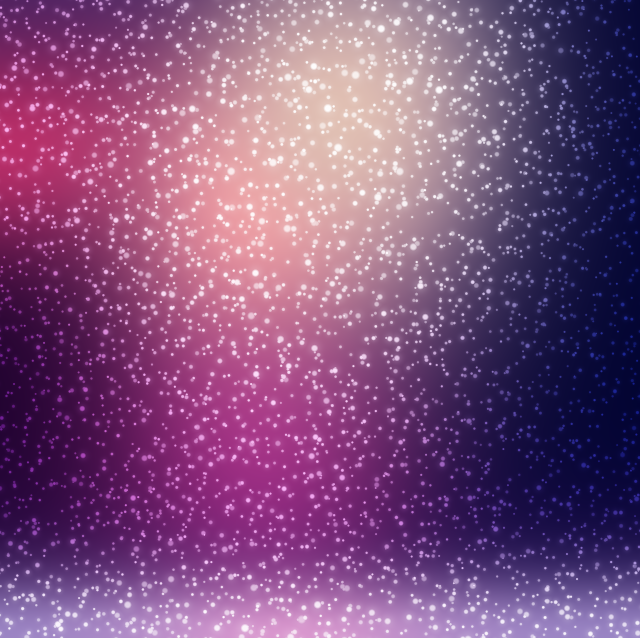
Reproduce this background procedurally as a Shadertoy shader.

```glsl
vec3 hash3(vec2 cell) {
    vec3 h = fract(cell.xyx * vec3(0.1031, 0.1030, 0.0973));
    h += dot(h, h.yxz + 33.33);
    return fract((h.xxy + h.yzz) * h.zyx);
}

// Elliptical falloff, 1 at the centre
float glow(vec2 uv, vec2 centre, vec2 radius) {
    vec2 q = (uv - centre) / radius;
    return exp(-dot(q, q));
}

vec3 backdrop(vec2 uv) {
    vec3 color = mix(vec3(0.10, 0.0, 0.17), vec3(0.0, 0.01, 0.19), smoothstep(0.3, 0.8, uv.x));

    // Indigo corner, crimson side and magenta column
    color = mix(color, vec3(0.25, 0.13, 0.38), glow(uv, vec2(0.08, 1.05), vec2(0.45, 0.3)));
    color = mix(color, vec3(0.72, 0.17, 0.40), glow(uv, vec2(0.0, 0.77), vec2(0.35, 0.17)));
    color = mix(color, vec3(0.66, 0.17, 0.52), glow(uv, vec2(0.41, 0.3), vec2(0.24, 0.45)));

    // Grey halo around the pink and cream light
    color = mix(color, vec3(0.54, 0.47, 0.60), glow(uv, vec2(0.59, 0.83), vec2(0.24, 0.37)));
    color = mix(color, vec3(0.95, 0.57, 0.62), glow(uv, vec2(0.40, 0.68), vec2(0.20, 0.22)));
    color = mix(color, vec3(0.88, 0.75, 0.70), glow(uv, vec2(0.53, 0.82), vec2(0.19, 0.21)));

    // Haze along the floor
    color = mix(color, vec3(0.25, 0.10, 0.43), 0.55 * exp(-pow(uv.y / 0.2, 2.0)));
    vec3 haze = mix(vec3(0.62, 0.54, 0.79), vec3(0.88, 0.62, 0.83), glow(uv, vec2(0.45, 0.0), vec2(0.25, 1.0)));
    return mix(color, haze, 0.95 * exp(-pow(uv.y / 0.095, 2.0)));
}

// One layer of jittered cellular dots
float sparkles(vec2 p, float cells, float radius, float seed) {
    vec2 home = floor(p * cells);
    float pixel = 1.0 / iResolution.y;
    float light = 0.0;
    for (int j = -1; j <= 1; j++) {
        for (int i = -1; i <= 1; i++) {
            vec2 cell = home + vec2(i, j);
            vec3 place = hash3(cell + seed);
            vec3 trait = hash3(cell + seed + 71.7);
            float dist = length(p - (cell + place.xy) / cells);
            float size = radius * mix(0.6, 1.15, trait.x);
            float disc = 1.0 - smoothstep(0.45 * size, size + pixel, dist);
            float halo = 0.22 * exp(-pow(dist / (1.8 * size), 2.0));
            light = max(light, step(place.z, 0.65) * mix(0.55, 1.0, trait.y) * max(disc, halo));
        }
    }
    return light;
}

void mainImage(out vec4 fragColor, in vec2 fragCoord) {
    vec2 uv = fragCoord / iResolution.xy;
    vec2 p = fragCoord / iResolution.y;
    vec3 color = backdrop(uv);

    // Dots grow and whiten with the light behind them
    float luma = dot(color, vec3(0.3, 0.59, 0.11));
    float growth = 0.65 + 0.75 * luma;
    vec3 tint = 1.0 - exp(-6.5 * color - vec3(0.06, 0.1, 0.35));

    float light = 0.0;
    for (int layer = 0; layer < 4; layer++) {
        float k = float(layer);
        float angle = 0.4 + 1.1 * k;
        mat2 turn = mat2(cos(angle), sin(angle), -sin(angle), cos(angle));
        float dots = sparkles(turn * p + 5.0, 25.0 + 9.0 * k, growth * (0.0054 - 0.0011 * k), 19.3 * k);
        light = max(light, dots);
    }
    light *= mix(0.65, 1.0, smoothstep(0.02, 0.3, luma));
    fragColor = vec4(mix(color, tint, light), 1.0);
}
```
